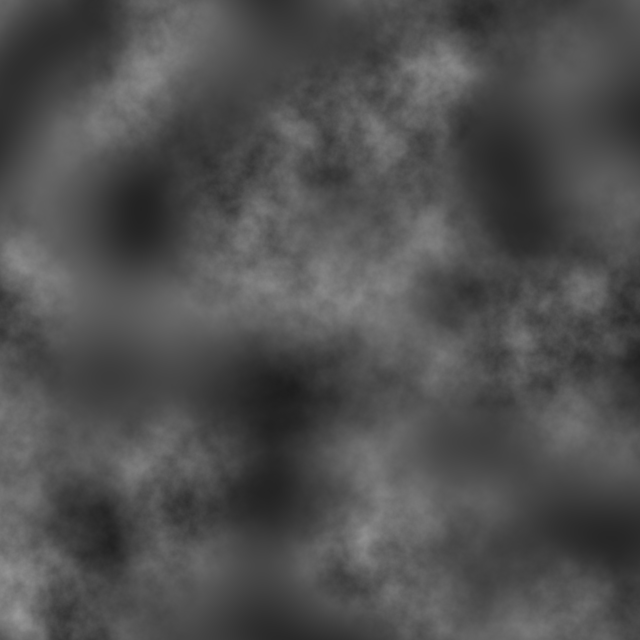
A WebGL 2 fragment shader for this texture:

```glsl
#version 300 es
precision highp float;
// Grey smoke: broad soft light and dark billows with patches of fine wisps.
// Gradient noise gives the billows; finer rotated octaves are added on top,
// weighted by a slow mask so that some regions stay smooth.

uniform vec2 u_resolution;
out vec4 fragColor;

// Pseudo-random unit vector for a lattice cell
vec2 cellGradient(vec2 cell) {
    vec3 h = fract(cell.xyx * vec3(0.1031, 0.1030, 0.0973));
    h += dot(h, h.yzx + 33.33);
    float angle = 6.28319 * fract((h.x + h.y) * h.z);
    return vec2(cos(angle), sin(angle));
}

// Gradient noise, about -0.7 to 0.7
float gradientNoise(vec2 p) {
    vec2 cell = floor(p);
    vec2 f = p - cell;
    vec2 blend = f * f * f * (f * (f * 6.0 - 15.0) + 10.0);
    vec2 right = vec2(1.0, 0.0);
    vec2 up = vec2(0.0, 1.0);
    float bottom = mix(dot(cellGradient(cell), f),
                       dot(cellGradient(cell + right), f - right), blend.x);
    float top = mix(dot(cellGradient(cell + up), f - up),
                    dot(cellGradient(cell + 1.0), f - 1.0), blend.x);
    return mix(bottom, top, blend.y);
}

// Sum of octaves, each doubled in frequency and turned to hide the lattice
float wisps(vec2 p) {
    float sum = 0.0;
    float amplitude = 1.0;
    for (int octave = 0; octave < 6; octave++) {
        sum += amplitude * gradientNoise(p);
        p = mat2(1.6, 1.2, -1.2, 1.6) * p + 17.3;
        amplitude *= 0.56;
    }
    return sum;
}

void main() {
    vec2 uv = gl_FragCoord.xy / u_resolution.y;

    // Broad billows
    float billow = gradientNoise(uv * 5.0 + vec2(23.4, 61.7));

    // Wisps gather mostly in the lighter regions
    float patches = gradientNoise(uv * 3.2 + vec2(81.2, 14.9));
    float wispiness = smoothstep(-0.3, 0.4, 0.6 * billow + 0.8 * patches);

    float grey = 0.315 + 0.36 * billow + 0.23 * wispiness * wisps(uv * 10.0 + 42.6);
    fragColor = vec4(vec3(clamp(grey, 0.06, 0.72)), 1.0);
}
```
